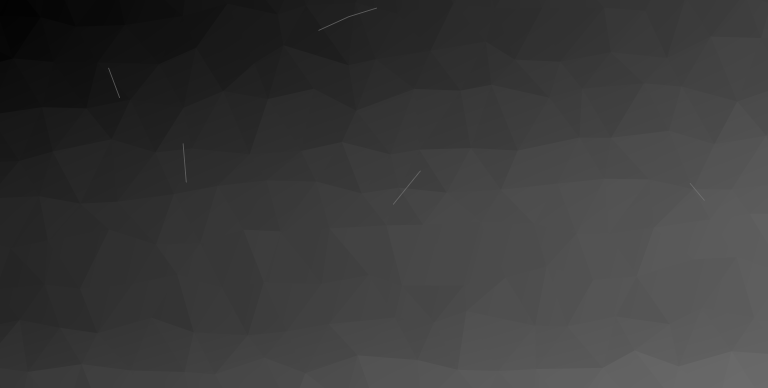
Write a Shadertoy shader that draws this background.

```glsl
const vec2 CELL = vec2(0.120, 0.1145);
const vec2 MESH_ORIGIN = vec2(0.0, 0.037);
const float MESH_TILT = 0.022;
const vec2 JITTER = vec2(0.5, 0.52);
const float FACET_CONTRAST = 0.016;
const float HAIRLINE_WIDTH = 0.0021;
const float HAIRLINE_OPACITY = 0.85;
const vec3 HAIRLINE_COLOR = vec3(0.48);

float hash(vec2 p) {
    vec3 q = fract(vec3(p.xyx) * 0.1031);
    q += dot(q, q.yzx + 33.33);
    return fract((q.x + q.y) * q.z);
}

// Lattice position to canvas heights, rows rising slightly to the right
vec2 latticeToCanvas(vec2 lattice) {
    vec2 p = lattice * CELL;
    return MESH_ORIGIN + p + vec2(0.0, MESH_TILT * p.x);
}

vec2 canvasToLattice(vec2 p) {
    p -= MESH_ORIGIN;
    return (p - vec2(0.0, MESH_TILT * p.x)) / CELL;
}

// Staggered, jittered mesh vertex
vec2 meshVertex(vec2 id) {
    vec2 offset = JITTER * (vec2(hash(id + 17.0), hash(id + 59.0)) - 0.5);
    offset.x += 0.5 * mod(id.y, 2.0) - 0.25;
    return latticeToCanvas(id + offset);
}

float quadratic(vec3 ends, float t) {
    float s = 1.0 - t;
    float control = 2.0 * ends.y - 0.5 * (ends.x + ends.z);
    return s * s * ends.x + 2.0 * s * t * control + t * t * ends.z;
}

// Light rising to a plateau below the top, then again at the foot
float baseTone(vec2 uv) {
    uv = clamp(uv, 0.0, 1.0);
    float depth = 1.0 - uv.y;
    float rise = 0.60 * smoothstep(0.0, 0.62, depth) + 0.15 * depth;
    rise += 0.25 * smoothstep(0.8, 1.0, depth);
    float top = quadratic(vec3(0.008, 0.132, 0.252), uv.x);
    float range = quadratic(vec3(0.200, 0.192, 0.165), uv.x);
    return top + range * rise;
}

float edgeDistance(vec2 p, vec2 a, vec2 b) {
    vec2 e = b - a;
    vec2 d = p - a;
    return (e.x * d.y - e.y * d.x) / length(e);
}

// Coverage of a counterclockwise triangle
float triangleMask(vec2 p, vec2 a, vec2 b, vec2 c, float pixel) {
    float d = min(edgeDistance(p, a, b), min(edgeDistance(p, b, c), edgeDistance(p, c, a)));
    return clamp(d / pixel + 0.5, 0.0, 1.0);
}

// Returns weighted tone and weight of one facet; rows share a similar tone
vec2 facet(vec2 p, vec2 a, vec2 b, vec2 c, float rowY, float seed, float aspect, float pixel) {
    vec2 center = (a + b + c) / 3.0;
    center.y = mix(center.y, rowY, 0.4);
    vec2 samplePoint = mix(center, p, 0.35);
    float tone = baseTone(samplePoint / vec2(aspect, 1.0));
    tone += FACET_CONTRAST * (seed - 0.5);
    float weight = triangleMask(p, a, b, c, pixel);
    return vec2(tone, 1.0) * weight;
}

float meshTone(vec2 p, float aspect, float pixel) {
    vec2 home = floor(canvasToLattice(p));
    vec2 sum = vec2(baseTone(p / vec2(aspect, 1.0)), 1.0) * 0.001;
    for (int j = -1; j <= 1; j++) {
        for (int i = -1; i <= 1; i++) {
            vec2 id = home + vec2(i, j);
            vec2 a = meshVertex(id);
            vec2 b = meshVertex(id + vec2(1, 0));
            vec2 c = meshVertex(id + vec2(1, 1));
            vec2 d = meshVertex(id + vec2(0, 1));
            float rowY = latticeToCanvas(id + 0.5).y;
            float seed1 = hash(id + 101.0);
            float seed2 = hash(id + 151.0);
            // Split along the shorter diagonal
            if (distance(a, c) < distance(b, d)) {
                sum += facet(p, a, b, c, rowY, seed1, aspect, pixel);
                sum += facet(p, a, c, d, rowY, seed2, aspect, pixel);
            } else {
                sum += facet(p, a, b, d, rowY, seed1, aspect, pixel);
                sum += facet(p, b, c, d, rowY, seed2, aspect, pixel);
            }
        }
    }
    return sum.x / sum.y;
}

float hairline(vec2 p, vec2 a, vec2 b, float pixel) {
    vec2 e = b - a;
    float t = clamp(dot(p - a, e) / dot(e, e), 0.0, 1.0);
    float d = length(p - a - e * t);
    float visible = min(1.0, HAIRLINE_WIDTH / pixel);
    return visible * clamp((0.5 * HAIRLINE_WIDTH - d) / pixel + 0.5, 0.0, 1.0);
}

void mainImage(out vec4 fragColor, in vec2 fragCoord) {
    float pixel = 1.0 / iResolution.y;
    float aspect = iResolution.x * pixel;
    vec2 p = fragCoord * pixel;
    vec3 color = vec3(meshTone(p, aspect, pixel));

    // Bright seams between a few facets
    float seam = hairline(p, vec2(0.822, 0.922), vec2(0.899, 0.957), pixel);
    seam = max(seam, hairline(p, vec2(0.899, 0.957), vec2(0.970, 0.979), pixel));
    seam = max(seam, hairline(p, vec2(0.280, 0.824), vec2(0.308, 0.749), pixel));
    seam = max(seam, hairline(p, vec2(0.472, 0.629), vec2(0.480, 0.531), pixel));
    seam = max(seam, hairline(p, vec2(1.014, 0.474), vec2(1.083, 0.559), pixel));
    seam = max(seam, hairline(p, vec2(1.779, 0.527), vec2(1.815, 0.484), pixel));
    color = mix(color, HAIRLINE_COLOR, HAIRLINE_OPACITY * seam);

    fragColor = vec4(color, 1.0);
}
```
